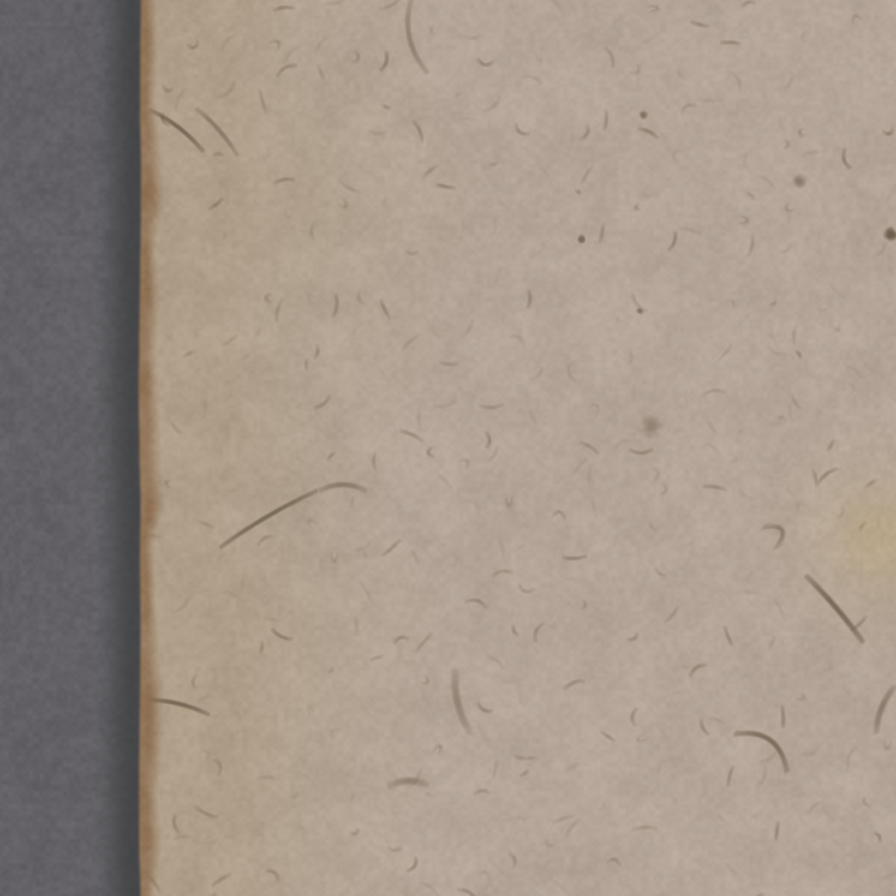
This texture is drawn by a Shadertoy shader. Its source:

```glsl
// Aged fibrous paper with a worn brown left edge, lying on dark grey card.
#define EDGE_X 0.156
#define GRAIN 0.050
#define MOTTLE 0.034
#define FLECK_CELLS 26.0
#define FLECK_DEPTH 0.13
#define CARD vec3(0.385, 0.378, 0.395)
#define SHADOW vec3(0.275, 0.278, 0.285)
#define PAPER_WARM vec3(0.685, 0.620, 0.535)
#define PAPER_COOL vec3(0.702, 0.645, 0.592)
#define EDGE_BROWN vec3(0.550, 0.425, 0.310)
#define FIBRE_INK vec3(0.400, 0.340, 0.270)

float hash(vec2 p) {
    vec3 q = fract(vec3(p.xyx) * 0.1031);
    q += dot(q, q.yzx + 33.33);
    return fract((q.x + q.y) * q.z);
}

float noise(vec2 p) {
    vec2 i = floor(p), f = fract(p);
    f = f * f * (3.0 - 2.0 * f);
    return mix(mix(hash(i), hash(i + vec2(1, 0)), f.x),
               mix(hash(i + vec2(0, 1)), hash(i + vec2(1, 1)), f.x), f.y);
}

float fbm(vec2 p) {
    float sum = 0.0, amp = 0.5;
    for (int i = 0; i < 4; i++) {
        sum += amp * noise(p);
        p = mat2(1.6, 1.2, -1.2, 1.6) * p + 7.3;
        amp *= 0.5;
    }
    return sum / 0.9375;
}

// Soft stroke from a to b, bowed sideways by bend, with tapered ends.
float fibre(vec2 p, vec2 a, vec2 b, float bend, float width) {
    vec2 d = b - a;
    float len = length(d);
    vec2 dir = d / len;
    float along = dot(p - a, dir) / len;
    float t = clamp(along, 0.0, 1.0);
    float bow = 4.0 * t * (1.0 - t);
    float side = dot(p - a, vec2(-dir.y, dir.x)) - bend * bow;
    float slope = 4.0 * bend * (1.0 - 2.0 * t) / len;
    float dist = length(vec2((along - t) * len, side / sqrt(1.0 + slope * slope)));
    return (1.0 - smoothstep(width * 0.2, width * 1.6, dist)) * mix(0.5, 1.0, bow);
}

float speck(vec2 p, vec2 centre, float radius) {
    float wobble = 0.7 + 0.6 * noise(p * 160.0);
    return 1.0 - smoothstep(0.2, 1.3, length(p - centre) / (radius * wobble));
}

// Short random hairs, one candidate per cell.
float flecks(vec2 p) {
    vec2 cell = floor(p * FLECK_CELLS);
    float cover = 0.0;
    for (int y = -1; y <= 1; y++)
    for (int x = -1; x <= 1; x++) {
        vec2 id = cell + vec2(x, y);
        vec2 centre = (id + vec2(hash(id + 11.0), hash(id + 47.0))) / FLECK_CELLS;
        float angle = 6.2832 * hash(id + 83.0);
        vec2 reach = vec2(cos(angle), sin(angle)) * mix(0.002, 0.013, hash(id + 29.0));
        float strength = pow(hash(id + 131.0), 2.5);
        float bend = 0.008 * (hash(id + 61.0) - 0.5);
        cover = max(cover, strength * fibre(p, centre - reach, centre + reach, bend, 0.0023));
    }
    return cover;
}

// Larger hairs with settled places.
float longFibres(vec2 p) {
    float f = 0.75 * fibre(p, vec2(0.168, 0.877), vec2(0.226, 0.832), 0.004, 0.0026);
    f = max(f, 0.50 * fibre(p, vec2(0.220, 0.878), vec2(0.264, 0.828), 0.003, 0.0026));
    f = max(f, 0.42 * fibre(p, vec2(0.458, 0.998), vec2(0.476, 0.920), -0.010, 0.0030));
    f = max(f, 0.72 * fibre(p, vec2(0.247, 0.390), vec2(0.353, 0.452), 0.003, 0.0026));
    f = max(f, 0.50 * fibre(p, vec2(0.358, 0.453), vec2(0.407, 0.453), 0.006, 0.0030));
    f = max(f, 0.75 * fibre(p, vec2(0.901, 0.356), vec2(0.962, 0.285), 0.002, 0.0032));
    f = max(f, 0.70 * fibre(p, vec2(0.822, 0.181), vec2(0.878, 0.141), 0.016, 0.0030));
    f = max(f, 0.75 * fibre(p, vec2(0.162, 0.219), vec2(0.232, 0.203), 0.004, 0.0026));
    f = max(f, 0.40 * fibre(p, vec2(0.508, 0.250), vec2(0.523, 0.185), -0.005, 0.0042));
    f = max(f, 0.50 * fibre(p, vec2(0.997, 0.232), vec2(0.978, 0.184), -0.004, 0.0035));
    f = max(f, 0.42 * fibre(p, vec2(0.436, 0.124), vec2(0.475, 0.125), 0.004, 0.0040));
    return max(f, 0.50 * fibre(p, vec2(0.855, 0.412), vec2(0.868, 0.391), 0.013, 0.0028));
}

float specks(vec2 p) {
    float s = 0.75 * speck(p, vec2(0.649, 0.733), 0.0050);
    s = max(s, 0.65 * speck(p, vec2(0.714, 0.653), 0.0048));
    s = max(s, 0.55 * speck(p, vec2(0.892, 0.798), 0.0070));
    s = max(s, 0.90 * speck(p, vec2(0.994, 0.738), 0.0085));
    s = max(s, 0.65 * speck(p, vec2(0.718, 0.872), 0.0055));
    return max(s, 0.40 * speck(p, vec2(0.727, 0.524), 0.0110));
}

void mainImage(out vec4 fragColor, in vec2 fragCoord) {
    vec2 uv = fragCoord / iResolution.xy;
    float grain = 0.6 * noise(uv * 150.0) + 0.4 * noise(uv * 260.0 + 19.0) - 0.5;
    float mottle = fbm(uv * 24.0) - 0.5;
    float edge = EDGE_X + 0.003 * (noise(vec2(uv.y * 16.0, 3.0)) - 0.5);
    float inset = uv.x - edge;

    // Card and the shadow at the paper's rim
    vec3 card = CARD + 0.030 * mottle + 0.055 * grain;
    card = mix(card, SHADOW + 0.02 * grain, smoothstep(-0.055, -0.006, inset));

    // Paper tone, stains, grain and hairs
    float warmth = fbm(uv * 4.0 + 5.0) - 0.5;
    vec3 paper = mix(PAPER_WARM, PAPER_COOL, smoothstep(0.16, 0.50, uv.x + 0.2 * warmth));
    float stain = exp(-dot(uv - vec2(0.98, 0.40), uv - vec2(0.98, 0.40)) / 0.004);
    paper += vec3(0.025, 0.010, -0.045) * stain;
    paper += MOTTLE * 1.6 * mottle + GRAIN * grain;
    paper -= FLECK_DEPTH * vec3(0.9, 0.95, 1.0) * flecks(uv);
    paper = mix(paper, FIBRE_INK, max(longFibres(uv), specks(uv)));

    // Worn brown rim
    float rimWidth = 0.017 + 0.010 * (noise(vec2(uv.y * 18.0, 8.0)) - 0.5);
    float rim = 1.0 - smoothstep(rimWidth * 0.4, rimWidth * 1.4, inset);
    float wear = 0.65 + 0.35 * noise(vec2(uv.y * 28.0, uv.x * 60.0));
    paper = mix(paper, EDGE_BROWN + 0.05 * grain, rim * wear);

    vec3 color = mix(card, paper, smoothstep(-0.003, 0.003, inset));
    fragColor = vec4(clamp(color, 0.0, 1.0), 1.0);
}
```
